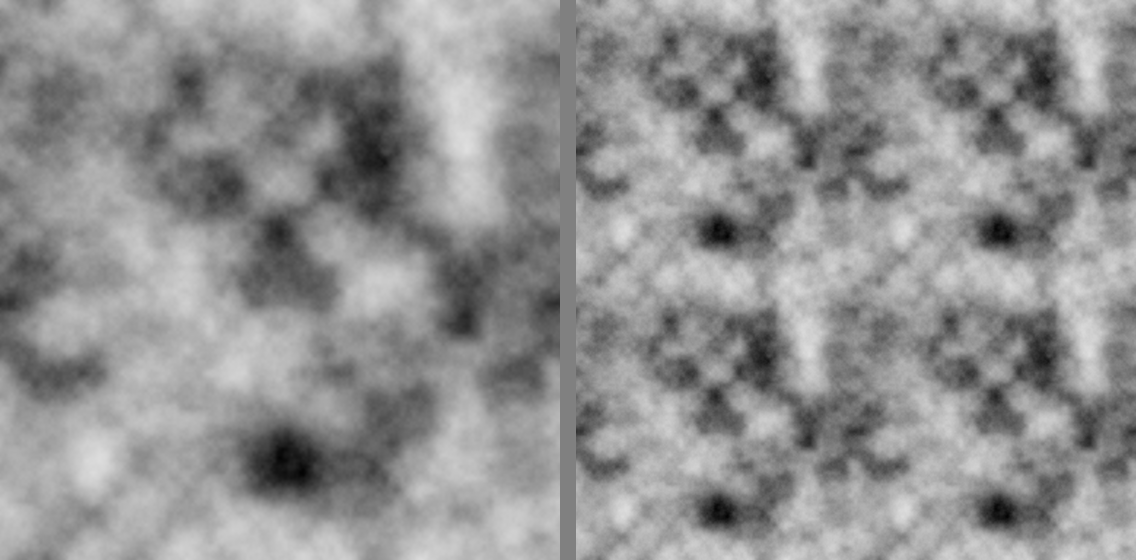
Left: one tile. Right: repeated 2 by 2.
Give the GLSL for this texture, as a WebGL 1 fragment shader.

```glsl
precision highp float;

uniform vec2 u_resolution;

float hash(vec2 cell, float seed) {
  vec3 p = fract(vec3(cell.xyx + seed * vec3(17.0, 41.0, 29.0)) * vec3(0.1031, 0.1030, 0.0973));
  p += dot(p, p.yzx + 33.33);
  return fract((p.x + p.y) * p.z);
}

// Value noise whose lattice wraps after `period` cells
float wrappedNoise(vec2 p, float period, float seed) {
  vec2 cell = floor(p);
  vec2 f = p - cell;
  vec2 blend = f * f * (3.0 - 2.0 * f);
  vec2 lo = mod(cell, period);
  vec2 hi = mod(cell + 1.0, period);
  float bottom = mix(hash(lo, seed), hash(vec2(hi.x, lo.y), seed), blend.x);
  float top = mix(hash(vec2(lo.x, hi.y), seed), hash(hi, seed), blend.x);
  return mix(bottom, top, blend.y);
}

// Octaves centred on zero, each twice as fine and half as strong
float cloud(vec2 uv) {
  float sum = 0.0;
  float amplitude = 1.0;
  float period = 6.0;
  for (int octave = 0; octave < 6; octave++) {
    float seed = float(octave) + 3.0;
    sum += amplitude * (wrappedNoise(uv * period, period, seed) - 0.5);
    amplitude *= 0.5;
    period *= 2.0;
  }
  return sum;
}

void main() {
  vec2 uv = gl_FragCoord.xy / u_resolution;
  float density = cloud(uv);

  // The squared term deepens the dark patches and softens the highlights
  float grey = 0.53 + 0.72 * density - 0.3 * density * density;
  gl_FragColor = vec4(vec3(clamp(grey, 0.0, 1.0)), 1.0);
}
```
